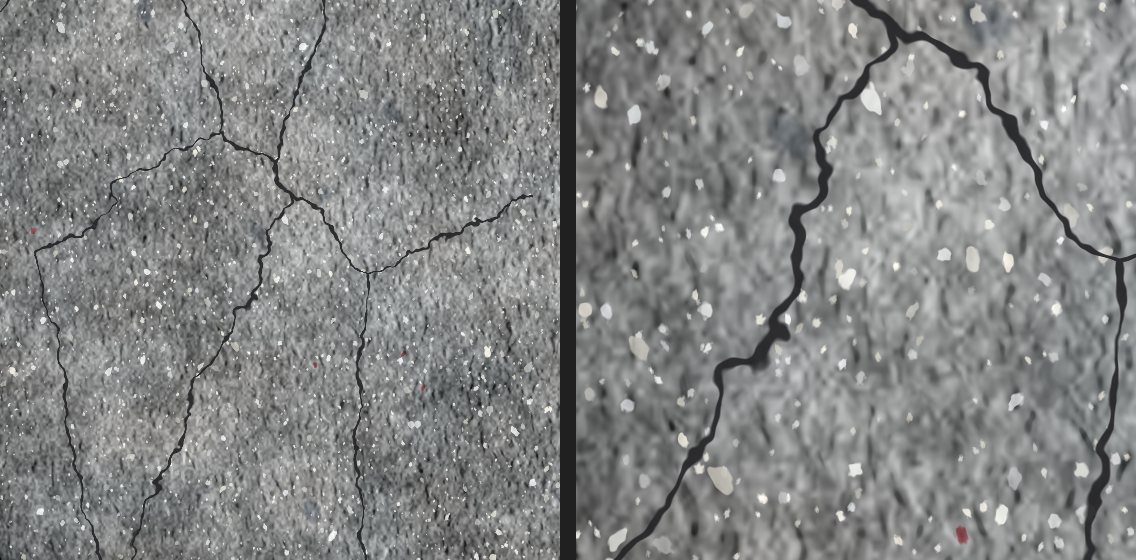
Left: the whole. Right: its middle third, enlarged.
Write a WebGL 2 fragment shader that draws this texture.

```glsl
#version 300 es
precision highp float;
// Weathered grey asphalt: rough grain, pale grit and a network of dark cracks.

uniform vec2 u_resolution;
out vec4 fragColor;

const vec3 ASPHALT = vec3(0.517, 0.523, 0.523);
const vec3 CRACK_COLOR = vec3(0.14, 0.14, 0.15);
const vec3 RED_FLECK = vec3(0.50, 0.20, 0.23);
const vec3 SMUDGE = vec3(0.32, 0.35, 0.38);
const float SOFTNESS = 0.0010;
const vec3 BROAD_CONTRAST = vec3(0.12, 0.13, 0.15);
const float GRAIN_CONTRAST = 0.20;
const float RELIEF_CONTRAST = 0.19;
const float PIT_DEPTH = 0.11;
const float BUMP_TILT = -0.06;
const vec2 BUMP_SCALE = vec2(128.0, 66.0);
const vec2 LIGHT_STEP = vec2(0.0044, -0.0004);
const vec2 CRACK_CELLS = vec2(3.0, 1.9);
const vec2 CRACK_OFFSET = vec2(0.30, -0.14);
const vec2 CRACK_PIVOT = vec2(0.52, 0.68);
const vec2 CRACK_SQUEEZE = vec2(1.25, 0.74);
const float CRACK_WIDTH = 0.0026;

// Scatter layers: cells per side, chance, smallest and largest radius
const vec4 FINE_GRIT = vec4(110.0, 0.16, 0.0012, 0.0027);
const vec4 MID_GRIT = vec4(43.0, 0.25, 0.0026, 0.0054);
const vec4 LARGE_GRIT = vec4(15.0, 0.18, 0.0050, 0.0090);
const vec4 FLECKS = vec4(6.0, 0.10, 0.0040, 0.0065);
const vec4 SMUDGES = vec4(4.0, 0.22, 0.0120, 0.0210);

float hash(vec2 p) {
    return fract(sin(dot(p, vec2(127.1, 311.7))) * 43758.5453);
}

vec2 hash2(vec2 p) {
    return vec2(hash(p), hash(p + vec2(37.3, 17.9)));
}

mat2 rotation(float a) {
    return mat2(cos(a), sin(a), -sin(a), cos(a));
}

float noise(vec2 p) {
    vec2 i = floor(p), f = fract(p);
    f = f * f * (3.0 - 2.0 * f);
    return mix(mix(hash(i), hash(i + vec2(1, 0)), f.x),
               mix(hash(i + vec2(0, 1)), hash(i + vec2(1, 1)), f.x), f.y) - 0.5;
}

vec2 noise2(vec2 p) {
    return vec2(noise(p), noise(p + vec2(53.7, 91.3)));
}

// Irregular tilted chips on a jittered grid: x = coverage, y = random tone
vec2 scatter(vec2 p, vec4 layer, float soft) {
    vec2 home = floor(p * layer.x), result = vec2(0.0);
    for (int y = -1; y <= 1; y++)
    for (int x = -1; x <= 1; x++) {
        vec2 cell = home + vec2(x, y), seed = cell + layer.x * 1.37;
        if (hash(seed + 5.1) > layer.y) continue;
        vec2 d = p - (cell + hash2(seed)) / layer.x;
        float radius = mix(layer.z, layer.w, pow(hash(seed + 9.4), 1.5));
        d = rotation((hash(seed + 13.2) - 0.5) * 1.4) * d;
        d *= vec2(mix(1.0, 1.6, hash(seed + 21.7)), 0.85);
        float rough = noise(d / radius * 1.6 + seed) * 0.7;
        float cover = 1.0 - smoothstep(-soft, soft, length(d) - radius * (1.0 + rough));
        if (cover > result.x) result = vec2(cover, hash(seed + 29.8));
    }
    return result;
}

vec2 crackSite(vec2 cell) {
    return (cell + 0.08 + 0.84 * hash2(cell + 3.0)) / CRACK_CELLS;
}

// Distance to the kept borders between warped, upright cells
float crackDistance(vec2 p) {
    vec2 warp = 0.055 * noise2(p * 6.0) + 0.026 * noise2(p * 22.0);
    warp += 0.011 * noise2(p * 65.0) + 0.005 * noise2(p * 150.0);
    p = (p - CRACK_PIVOT) * CRACK_SQUEEZE + CRACK_PIVOT + CRACK_OFFSET + warp;
    vec2 home = floor(p * CRACK_CELLS), nearCell = home, nearSite = vec2(9.0);
    for (int y = -2; y <= 2; y++)
    for (int x = -2; x <= 2; x++) {
        vec2 cell = home + vec2(x, y), site = crackSite(cell);
        if (distance(p, site) < distance(p, nearSite)) {
            nearSite = site;
            nearCell = cell;
        }
    }
    float nearest = 1.0;
    for (int y = -2; y <= 2; y++)
    for (int x = -2; x <= 2; x++) {
        vec2 cell = nearCell + vec2(x, y);
        if (cell == nearCell) continue;
        vec2 site = crackSite(cell), middle = 0.5 * (site + nearSite);
        // Fewer borders open up towards the right
        float closed = 0.06 + 0.45 * smoothstep(0.7, 0.95, middle.x - CRACK_OFFSET.x);
        if (hash(cell + nearCell + 7.0) < closed) continue;
        vec2 across = normalize(site - nearSite);
        nearest = min(nearest, dot(middle - p, across) / length(across * CRACK_SQUEEZE));
    }
    return nearest;
}

float bumpHeight(vec2 p) {
    return noise(p * BUMP_SCALE) + 0.5 * noise(p * BUMP_SCALE * 1.9 + 31.0);
}

void main() {
    vec2 p = gl_FragCoord.xy / u_resolution.y;
    float soft = max(SOFTNESS, 0.6 / u_resolution.y);

    // Broad tone and fine upright grain
    float tone = dot(BROAD_CONTRAST, vec3(noise(p * 3.5), noise(p * 11.0), noise(p * 29.0)));
    vec2 grain = p + 0.005 * noise2(p * 90.0);
    tone += 0.12 * noise(grain * vec2(88.0, 70.0));
    tone += GRAIN_CONTRAST * noise(grain * vec2(240.0, 190.0));

    // Side-lit upright bumps with shadowed pits, coarser to the right
    vec2 bump = rotation(BUMP_TILT) * p + 0.009 * noise2(p * 50.0);
    float slope = bumpHeight(bump) - bumpHeight(bump + LIGHT_STEP);
    slope *= mix(0.85, 1.1, smoothstep(0.2, 0.9, p.x));
    tone -= RELIEF_CONTRAST * slope + PIT_DEPTH * smoothstep(0.20, 0.60, slope);
    vec3 color = ASPHALT + tone;
    color += vec3(-0.5, 0.1, 0.5) * 0.03 * noise(p * 9.0 + 20.0);

    // Dark smudges, pale grit, red flecks
    color = mix(color, SMUDGE + 0.6 * tone, 0.6 * scatter(p, SMUDGES, 0.005).x);
    vec4 layers[3] = vec4[3](FINE_GRIT, MID_GRIT, LARGE_GRIT);
    for (int i = 0; i < 3; i++) {
        vec2 chip = scatter(p, layers[i], soft);
        vec3 tint = mix(vec3(0.98, 1.0, 1.01), vec3(1.02, 1.0, 0.95), fract(chip.y * 7.0));
        color = mix(color, tint * mix(0.68, 0.97, chip.y) + 0.3 * tone, 0.93 * chip.x);
    }
    color = mix(color, RED_FLECK + 0.5 * tone, 0.8 * scatter(p, FLECKS, soft).x);

    // Cracks of uneven width with crumbled edges
    float width = CRACK_WIDTH * (1.0 + 0.9 * noise(p * 26.0 + 40.0) + 0.9 * noise(p * 100.0));
    float crack = 1.0 - smoothstep(width - soft, width + soft, crackDistance(p));
    color = mix(color, CRACK_COLOR, 0.92 * crack);

    fragColor = vec4(clamp(color, 0.0, 1.0), 1.0);
}
```
